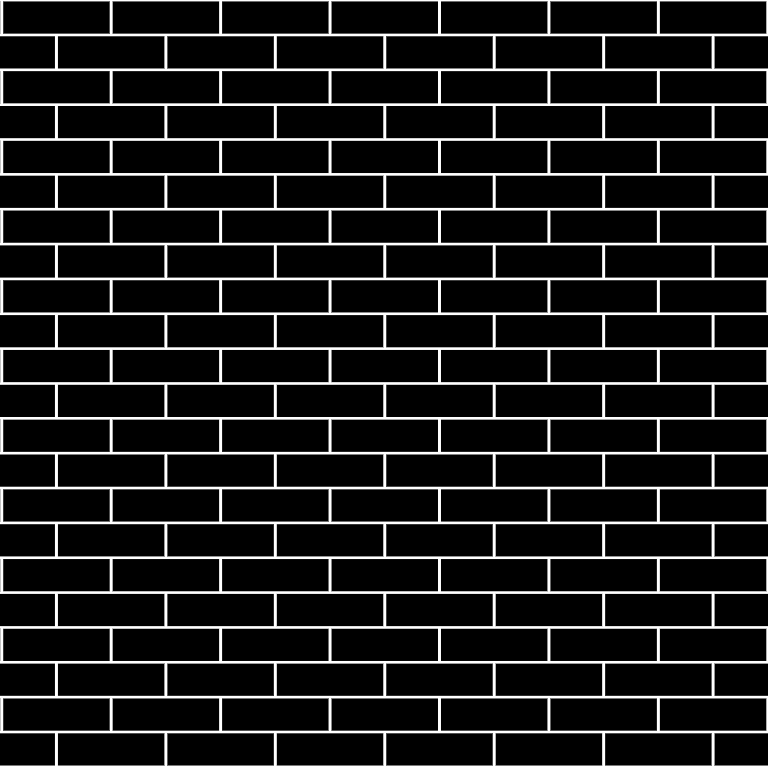
A Shadertoy shader for this pattern:

```glsl
// Running-bond brick wall: flat black bricks separated by thin white joints.
// Every second course is shifted by half a brick; each joint is antialiased
// by the exact share of the pixel footprint that it covers.

const vec2 PITCH = vec2(0.1425, 0.04538);      // brick plus joint, in canvas heights
const vec2 ORIGIN = vec2(0.501, 0.0015);       // crossing of an upright and a bed joint
const vec2 JOINT_WIDTH = vec2(0.0039, 0.00345); // upright joint, bed joint
const float BOND_SHIFT = 0.5;                  // shift of odd courses, in bricks
const vec3 BRICK_COLOR = vec3(0.0);
const vec3 JOINT_COLOR = vec3(1.0);

// Signed distance to the nearest line of a grid with the given pitch
vec2 distanceToGrid(vec2 p, vec2 pitch) {
    return p - pitch * floor(p / pitch + 0.5);
}

// Share of a pixel-wide interval centred at d that lies inside a line
vec2 lineCoverage(vec2 d, vec2 width, float pixel) {
    vec2 upper = min(d + 0.5 * pixel, 0.5 * width);
    vec2 lower = max(d - 0.5 * pixel, -0.5 * width);
    return clamp((upper - lower) / pixel, 0.0, 1.0);
}

void mainImage(out vec4 fragColor, in vec2 fragCoord) {
    float pixel = 1.0 / iResolution.y;
    vec2 p = fragCoord * pixel - ORIGIN;

    // Stagger alternate courses
    float course = floor(p.y / PITCH.y);
    p.x -= BOND_SHIFT * PITCH.x * mod(course, 2.0);

    // Merge upright and bed joints
    vec2 joints = lineCoverage(distanceToGrid(p, PITCH), JOINT_WIDTH, pixel);
    float mortar = max(joints.x, joints.y);

    fragColor = vec4(mix(BRICK_COLOR, JOINT_COLOR, mortar), 1.0);
}
```
